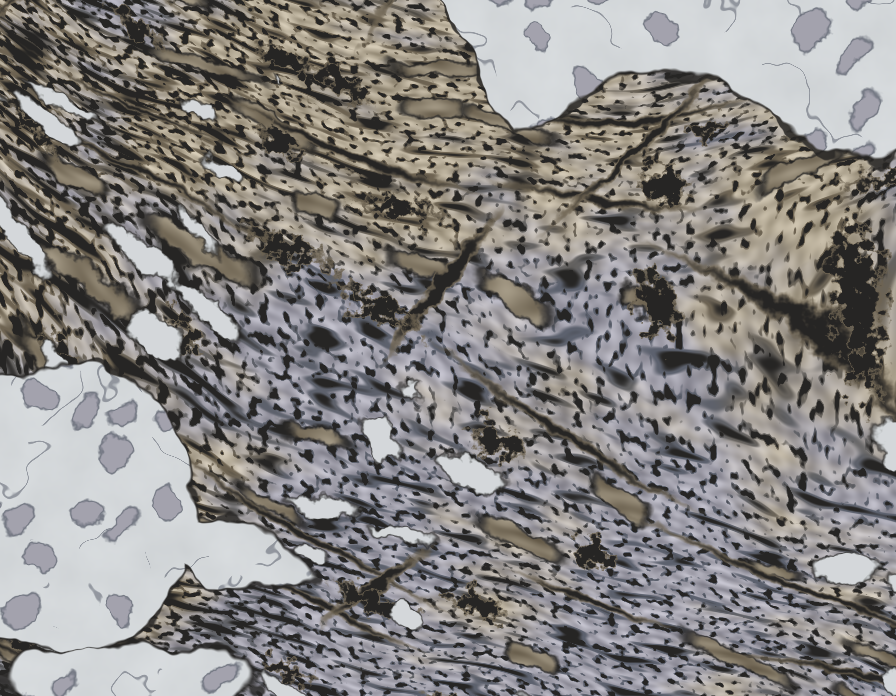
Write a Shadertoy shader that draws this texture.

```glsl
// Thin section of a folded, speckled schist with pale quartz masses, lenses and dark blades.

const vec3 QUARTZ = vec3(0.83, 0.845, 0.855);
const vec3 LILAC  = vec3(0.64, 0.635, 0.68);
const vec3 TAN    = vec3(0.69, 0.65, 0.57);
const vec3 BROWN  = vec3(0.43, 0.39, 0.32);
const vec3 SLATE  = vec3(0.36, 0.38, 0.43);
const vec3 SOOT   = vec3(0.15, 0.145, 0.14);
const float SOFT  = 0.0018;

vec2 hash22(vec2 p) {
    vec3 q = fract(p.xyx * vec3(0.1031, 0.1030, 0.0973));
    q += dot(q, q.yzx + 33.33);
    return fract((q.xx + q.yz) * q.zy);
}

float gradientDot(vec2 cell, vec2 offset) {
    float a = 6.2832 * hash22(cell).x;
    return dot(vec2(cos(a), sin(a)), offset);
}

float gnoise(vec2 p) {
    vec2 i = floor(p), f = fract(p), e = vec2(1.0, 0.0);
    vec2 u = f * f * f * (f * (f * 6.0 - 15.0) + 10.0);
    return 1.4 * mix(mix(gradientDot(i, f), gradientDot(i + e, f - e), u.x),
                     mix(gradientDot(i + e.yx, f - e.yx), gradientDot(i + 1.0, f - 1.0), u.x), u.y);
}

float fbm(vec2 p) {
    float sum = 0.0, amp = 0.55;
    for (int i = 0; i < 4; i++) {
        sum += amp * gnoise(p);
        p = p * 2.03 + 17.3;
        amp *= 0.5;
    }
    return sum;
}

float cover(float d) { return smoothstep(SOFT, -SOFT, d); }

mat2 turn(float a) { return mat2(cos(a), sin(a), -sin(a), cos(a)); }

// Superellipse distance: low power gives pointed lenses, high power gives blades
float grain(vec2 p, vec2 size, float power) {
    vec2 q = pow(abs(p / size) + 1e-4, vec2(power));
    return (pow(q.x + q.y, 1.0 / power) - 1.0) * size.y;
}

// Distance to the nearest of many jittered grains
float scatter(vec2 p, vec2 cell, vec2 size, float power, float angle, float density, float seed) {
    float d = 1.0;
    vec2 id = floor(p / cell);
    for (int j = -1; j <= 1; j++)
    for (int i = -1; i <= 1; i++) {
        vec2 c = id + vec2(i, j);
        vec2 r = hash22(c + seed), s = hash22(c + seed + 71.7);
        if (s.x > density) continue;
        vec2 q = turn(-angle * (1.0 + 0.3 * s.y) - 0.5 * (r.x - 0.5)) * (p - (c + 0.2 + 0.6 * r) * cell);
        d = min(d, grain(q, size * mix(vec2(0.45), vec2(1.15), vec2(s.y, r.y)), power));
    }
    return d;
}

vec3 paint(vec3 col, vec3 fill, vec3 rim, float d, float rimWidth) {
    col = mix(col, rim, 0.85 * cover(d - rimWidth));
    return mix(col, fill, cover(d));
}

// Coordinates that follow the fold: a trough above, a steady dip below
vec2 foldCoords(vec2 p) {
    float trough = 0.36 * (p.x - 0.85) * (p.x - 0.85);
    float bend = mix(-0.24 * p.x, trough, smoothstep(0.2, 0.8, p.y));
    return vec2(p.x, p.y - bend + 0.012 * gnoise(p * 5.0));
}

// Speckled groundmass, denser and browner to the left
vec3 groundmass(vec2 p, vec2 w) {
    float left = smoothstep(0.65, 0.0, p.x + 0.25 * fbm(p * 4.0));
    float band = fbm(w * vec2(5.0, 26.0));
    float warm = smoothstep(-0.3, 0.4, fbm(p * 3.0 + 4.0) + 0.5 * band + 0.5 * (p.y - 0.5));
    vec3 col = mix(LILAC, TAN, warm);
    col += 0.16 * gnoise(w * vec2(45.0, 110.0)) + 0.10 * band;
    float specks = gnoise(w * vec2(62.0, 105.0)) + 0.45 * gnoise(w * vec2(130.0, 190.0) + 9.0);
    float streaks = gnoise(w * vec2(14.0, 85.0) + 31.0);
    float dark = max(specks, 0.8 * streaks) + 0.22 * left - 0.25 * band;
    vec3 halo = mix(SLATE, BROWN, clamp(warm + 0.3 * left, 0.0, 1.0));
    col = mix(col, halo, smoothstep(0.14, 0.32, dark));
    return mix(col, SOOT, smoothstep(0.34, 0.52, dark));
}

// Large quartz masses: one above the trough, one at the lower left with a tail
float quartzMass(vec2 p) {
    vec2 q = p + 0.03 * vec2(fbm(p * 9.0), fbm(p * 9.0 + 50.0));
    float floorLine = 0.82 + 1.5 * max(0.74 - q.x, 0.0)
                    + 0.075 * smoothstep(0.74, 0.9, q.x) - 0.115 * smoothstep(1.03, 1.17, q.x);
    float upper = 0.7 * (floorLine - q.y);
    float lower = grain(q - vec2(0.08, 0.27), vec2(0.19, 0.2), 2.6);
    float arm = grain(turn(0.3) * (q - vec2(0.31, 0.21)), vec2(0.14, 0.045), 1.4);
    float tail = grain(q - vec2(0.19, 0.025), vec2(0.17, 0.05), 2.0);
    return min(min(upper, lower), min(arm, tail));
}

// Clear quartz with grey inclusions and fine cracks
vec3 quartz(vec2 p, vec2 rough) {
    vec3 col = QUARTZ + 0.035 * fbm(p * 12.0);
    float crack = abs(fbm(p * 5.0 + 12.0)) + 0.05 * smoothstep(0.0, 0.25, gnoise(p * 9.0));
    col = mix(col, SLATE, 0.55 * smoothstep(0.012, 0.003, crack));
    float d = scatter(p + rough, vec2(0.075), vec2(0.027, 0.021), 2.4, 0.7, 0.6, 5.0);
    return paint(col, LILAC, SLATE, d, 0.0025);
}

void mainImage(out vec4 fragColor, in vec2 fragCoord) {
    vec2 p = fragCoord / iResolution.y;
    vec2 w = foldCoords(p);
    vec2 rough = 0.016 * vec2(fbm(p * 28.0), fbm(p * 28.0 + 80.0));
    vec2 ragged = 0.035 * vec2(fbm(p * 45.0 + 7.0), fbm(p * 45.0 + 37.0));
    vec3 col = groundmass(p, w);

    // Brown blades, thin dark streaks, oblique fractures and sooty clumps
    vec3 bladeFill = mix(BROWN, TAN, 0.35 + 0.6 * gnoise(w * vec2(20.0, 70.0)));
    float blades = scatter(w + 0.7 * rough, vec2(0.17, 0.085), vec2(0.06, 0.011), 4.0, -0.05, 0.42, 11.0);
    col = paint(col, bladeFill, SOOT, blades, 0.003);
    float streaks = scatter(w + 0.5 * rough, vec2(0.34, 0.095), vec2(0.15, 0.0042), 1.6, -0.08, 0.55, 23.0);
    col = paint(col, SOOT, BROWN, streaks, 0.002);
    float fractures = scatter(p + rough, vec2(0.36, 0.33), vec2(0.12, 0.007), 2.0, 0.6, 0.32, 41.0);
    col = paint(col, SOOT, BROWN, fractures, 0.003);
    float clumps = scatter(w + ragged, vec2(0.15, 0.11), vec2(0.042, 0.014), 1.8, -0.15, 0.36, 57.0);
    col = paint(col, SOOT, BROWN, clumps, 0.003);

    // Pale lenses, fading out towards the upper middle
    float bare = smoothstep(0.35, 0.6, p.y) * smoothstep(0.3, 0.5, p.x);
    float lenses = scatter(w + rough, vec2(0.125, 0.07), vec2(0.046, 0.017), 1.7, -0.04, 0.42, 83.0);
    col = paint(col, QUARTZ, SOOT, lenses + 0.03 * bare, 0.002);

    // Quartz masses with an uneven dark rim
    float rimWidth = 0.003 + 0.02 * max(fbm(p * 14.0 + 3.0), 0.0);
    col = paint(col, quartz(p, rough), SOOT, quartzMass(p), rimWidth);

    fragColor = vec4(clamp(col, 0.0, 1.0), 1.0);
}
```
